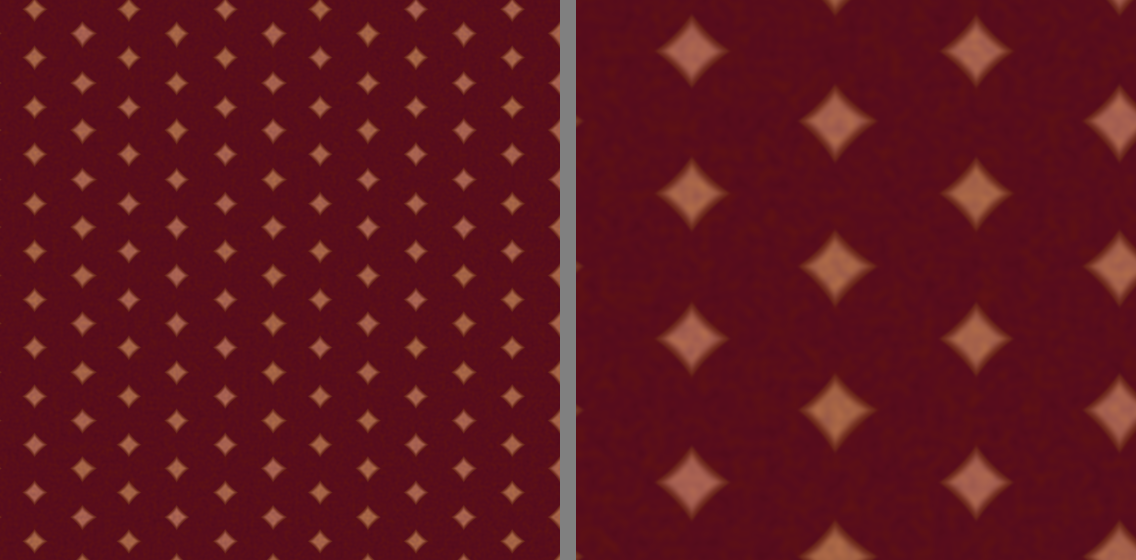
Left, the full canvas; right, a detail of the centre.
Give the GLSL for this pattern, as a WebGL 2 fragment shader.

```glsl
#version 300 es
precision highp float;
// Woven burgundy cloth with small tan four-pointed stars in a half-drop repeat.
// Two offset lattices fold the canvas into cells, each holding one soft star;
// gradient noise gives the cloth its grain, hashes vary each star slightly.

uniform vec2 u_resolution;
out vec4 fragColor;

const vec2 PERIOD = vec2(0.1706, 0.0862);      // spacing of one lattice
const vec2 FIRST_STAR = vec2(0.0605, 0.0340);  // centre of the lowest left star
const float STAR_CORE = 0.0090;                // radius of the flat centre
const float STAR_RIM = 0.0270;                 // radius where the halo ends
const float STAR_POWER = 0.82;                 // below 1 pinches the sides in

const vec3 WINE = vec3(0.350, 0.047, 0.112);
const vec3 MAROON = vec3(0.350, 0.062, 0.076);
const vec3 RUST = vec3(0.400, 0.130, 0.090);
const vec3 TAN_ROSE = vec3(0.655, 0.375, 0.320);
const vec3 TAN_GOLD = vec3(0.645, 0.390, 0.265);

vec2 hash2(vec2 p) {
    vec3 q = fract(vec3(p.xyx) * vec3(0.1031, 0.1030, 0.0973));
    q += dot(q, q.yzx + 33.33);
    return fract((q.xx + q.yz) * q.zy);
}

float cornerSlope(vec2 corner, vec2 offset) {
    return dot(hash2(corner + 17.0) * 2.0 - 1.0, offset);
}

float gradientNoise(vec2 p) {
    vec2 i = floor(p);
    vec2 f = p - i;
    vec2 u = f * f * f * (f * (f * 6.0 - 15.0) + 10.0);
    vec2 e = vec2(1.0, 0.0);
    float low = mix(cornerSlope(i, f), cornerSlope(i + e.xy, f - e.xy), u.x);
    float high = mix(cornerSlope(i + e.yx, f - e.yx), cornerSlope(i + e.xx, f - e.xx), u.x);
    return mix(low, high, u.y);
}

// Coverage of a concave four-pointed star, 1 at the centre and 0 past the rim
float starMask(vec2 p, float core, float rim, float power) {
    vec2 a = sqrt(p * p + 1e-6);
    float radius = pow(pow(a.x, power) + pow(a.y, power), 1.0 / power);
    return 1.0 - smoothstep(core, rim, radius);
}

// Lays one lattice of stars over the cloth colour
vec3 addStars(vec3 cloth, vec2 uv, vec2 origin, float stretch, float grain) {
    vec2 cell = floor((uv - origin) / PERIOD + 0.5);
    vec2 p = uv - origin - cell * PERIOD;

    // Weave misregistration is shared along each column and each row
    vec2 shift = vec2(hash2(vec2(cell.x, 71.0)).x, hash2(vec2(53.0, cell.y)).y);
    p -= (shift - 0.5) * 0.0028;

    // Right and lower arms run a little long in the stretched lattice
    vec2 reach = 1.0 + stretch * shift.yx;
    if (p.x > 0.0) p.x /= reach.y;
    if (p.y < 0.0) p.y /= reach.x;

    float mask = starMask(p, STAR_CORE, STAR_RIM, STAR_POWER);
    float tint = clamp(hash2(cell + origin * 90.0).x + grain, 0.0, 1.0);
    vec3 thread = mix(TAN_ROSE, TAN_GOLD, tint) * (1.0 + 0.12 * grain);
    vec3 halo = mix(cloth, RUST, smoothstep(0.0, 0.2, mask));
    return mix(halo, thread, smoothstep(0.02, 0.95, mask));
}

void main() {
    vec2 uv = gl_FragCoord.xy / u_resolution.y;

    // Cloth: fine grain over broader wine and maroon mottling
    float grain = gradientNoise(uv * 150.0);
    float mottle = gradientNoise(uv * vec2(75.0, 48.0) + 31.0);
    float blend = smoothstep(-0.25, 0.55, 0.7 * grain + 0.6 * mottle);
    vec3 color = mix(WINE, MAROON, blend);
    color *= 1.0 + 0.10 * grain + 0.05 * mottle;

    // Stars: the second lattice sits half a period across and up
    for (int i = 0; i < 2; i++) {
        float lattice = float(i);
        vec2 origin = FIRST_STAR + 0.5 * PERIOD * lattice;
        color = addStars(color, uv, origin, 0.06 + 0.16 * lattice, grain);
    }
    fragColor = vec4(color, 1.0);
}
```
